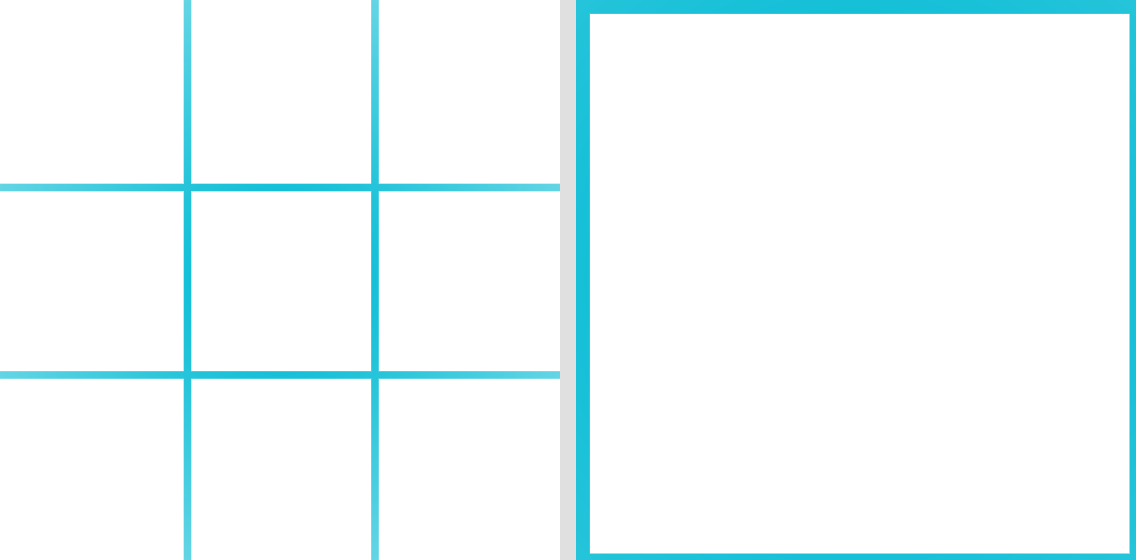
Left: the whole. Right: its middle third, enlarged.
Reproduce this pattern procedurally as a WebGL 1 fragment shader.

```glsl
precision highp float;

uniform vec2 u_resolution;

// Antialiased coverage of a line, from the distance to its centre
float lineCoverage(float dist, float halfWidth, float pixel) {
    return clamp((halfWidth - dist) / pixel + 0.5, 0.0, 1.0);
}

void main() {
    vec2 uv = gl_FragCoord.xy / u_resolution;
    vec2 pixel = 1.0 / u_resolution;

    // Measure rows downwards from the top edge
    vec2 gridPos = vec2(uv.x, 1.0 - uv.y);

    // Two inner dividers in each direction make three by three cells
    float grid = 0.0;
    for (int i = 1; i <= 2; i++) {
        vec2 dist = abs(gridPos - 0.3348 * float(i));
        grid = max(grid, lineCoverage(dist.x, 0.0068, pixel.x));
        grid = max(grid, lineCoverage(dist.y, 0.0068, pixel.y));
    }

    // Cyan fades towards white with distance from the centre
    float fade = clamp(0.83 * length(uv - 0.5) - 0.05, 0.0, 1.0);
    vec3 lineColor = mix(vec3(0.0, 0.73, 0.83), vec3(1.0), fade);

    gl_FragColor = vec4(mix(vec3(1.0), lineColor, grid), 1.0);
}
```
